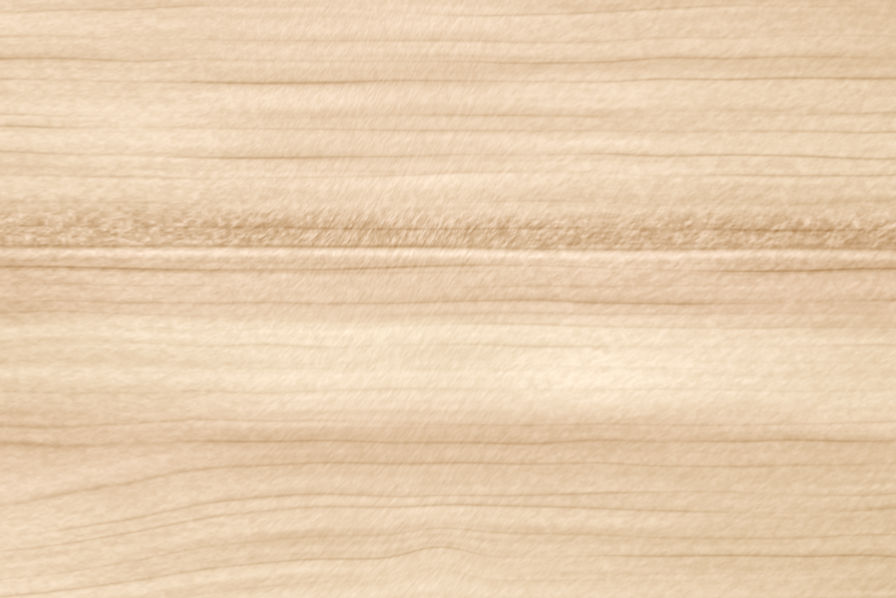
Write a WebGL 2 fragment shader that draws this texture.

```glsl
#version 300 es
precision highp float;
// Pale maple board with horizontal grain: broad stretched-noise tones, thin
// jittered growth lines that bend near the bottom, one darker flecked band,
// and a fine slanted fibre texture over everything.

uniform vec2 u_resolution;
out vec4 fragColor;

float hash(vec2 p) {
    return fract(sin(dot(p, vec2(127.1, 311.7))) * 43758.5);
}

float noise(vec2 p) {
    vec2 i = floor(p), f = fract(p);
    f = f * f * (3.0 - 2.0 * f);
    return mix(mix(hash(i), hash(i + vec2(1, 0)), f.x),
               mix(hash(i + vec2(0, 1)), hash(i + vec2(1, 1)), f.x), f.y);
}

// Noise centred on zero.
float wobble(vec2 p) {
    return noise(p) - 0.5;
}

// Height of a point across the grain, after the bends of the wood.
float grainHeight(vec2 p) {
    float low = smoothstep(0.30, 0.12, p.y);
    float droop = 0.085 * smoothstep(0.55, -0.1, p.x) * low;
    float knot = 0.022 * exp(-pow((p.x - 0.73) / 0.06, 2.0) - pow((p.y - 0.06) / 0.06, 2.0));
    float sway = wobble(vec2(p.x * 2.2, p.y * 4.0 + 7.0));
    float ripple = wobble(vec2(p.x * 9.0, p.y * 12.0));
    return p.y + droop - knot + sway * (0.012 + 0.016 * low) + ripple * 0.006;
}

// Thin dark lines, each with a soft shade on its upper side.
float growthLines(float x, float height, float count) {
    float row = height * count, sum = 0.0;
    for (int k = -1; k <= 1; k++) {
        float id = floor(row) + float(k);
        float centre = id + 0.2 + 0.6 * hash(vec2(id, count));
        centre += 0.3 * wobble(vec2(x * 2.5, id * 5.3));
        float d = (row - centre) / count;
        float core = exp(-pow(d / 0.0026, 2.0));
        float shade = exp(-abs(d) / (d > 0.0 ? 0.010 : 0.004));
        float strength = 0.25 + 0.75 * hash(vec2(id, 9.0));
        float fade = smoothstep(0.1, 0.75, noise(vec2(x * 4.5, id * 7.7)));
        sum += strength * (0.25 + 0.75 * fade) * (0.55 * core + 0.32 * shade);
    }
    return sum;
}

// Short fibres, stretched along a slanted direction.
float fibres(vec2 p, float slant) {
    vec2 q = mat2(cos(slant), -sin(slant), sin(slant), cos(slant)) * p;
    return wobble(q * vec2(75.0, 180.0)) + 0.8 * wobble(q * vec2(170.0, 290.0) + 31.0);
}

void main() {
    vec2 p = gl_FragCoord.xy / u_resolution.y;
    float height = grainHeight(p);

    // Broad tones and narrow streaks along the board
    float tone = 0.23;
    tone += 0.42 * wobble(vec2(p.x * 1.3, height * 9.0 + 2.0));
    tone += 0.30 * wobble(vec2(p.x * 2.0, height * 38.0));
    tone += 0.24 * wobble(vec2(p.x * 4.0, height * 110.0));
    tone += 0.26 * wobble(p * vec2(4.0, 8.0) + 19.0);

    // Rosy zones below the band and in the lower third
    float under = smoothstep(0.45, 0.48, height) * smoothstep(0.60, 0.57, height);
    float rosy = under + 0.6 * smoothstep(0.20, 0.25, height) * smoothstep(0.35, 0.28, height);
    tone += 0.28 * rosy;

    // Growth lines, fainter in the calm middle zone, crowded under the band
    float calm = smoothstep(0.28, 0.35, height) * smoothstep(0.49, 0.43, height);
    tone += 1.1 * growthLines(p.x, height, 25.0) * (1.0 - 0.6 * calm);
    tone += growthLines(p.x, height, 47.0) * (0.15 + 0.45 * under);
    tone -= 0.12 * calm;

    // Flecked band, its sharp lower edge and the pale strip under it
    float level = p.y - 0.006 * wobble(vec2(p.x * 3.0, 4.0)) + 0.004 * p.x;
    float band = smoothstep(0.584, 0.598, level) * smoothstep(0.660, 0.625, level);
    tone += 0.50 * band;
    tone += 0.60 * exp(-pow((level - 0.588) / 0.0035, 2.0));
    tone -= 0.45 * exp(-pow((level - 0.577) / 0.006, 2.0));

    // Fibre texture, strongest in and around the band
    float near = exp(-pow((level - 0.60) / 0.09, 2.0));
    float slant = mix(0.15, 0.55, smoothstep(0.3, 0.9, p.x));
    tone += fibres(p, slant) * (0.27 + 0.17 * near + 0.42 * band);

    // Darker towards the right and the edges, brighter in the upper middle
    vec2 c = gl_FragCoord.xy / u_resolution - vec2(0.45, 0.5);
    tone += 0.55 * dot(c, c) + 0.10 * c.x;
    tone -= 0.16 * exp(-dot((c - vec2(0.0, 0.33)) * vec2(2.5, 6.0), (c - vec2(0.0, 0.33)) * vec2(2.5, 6.0)));

    // Spread the tones, then blend cream to tan with a drift to yellow or pink
    tone = mix(0.43, tone, 1.2);
    vec3 color = mix(vec3(0.958, 0.868, 0.765), vec3(0.85, 0.73, 0.59), tone);
    float pink = 0.6 * rosy + 0.6 * band - 0.4 * calm + wobble(p * vec2(1.5, 4.0)) - 0.7 * c.x - 0.2;
    color += pink * vec3(0.006, -0.006, 0.004);
    fragColor = vec4(clamp(color, 0.0, 1.0), 1.0);
}
```
